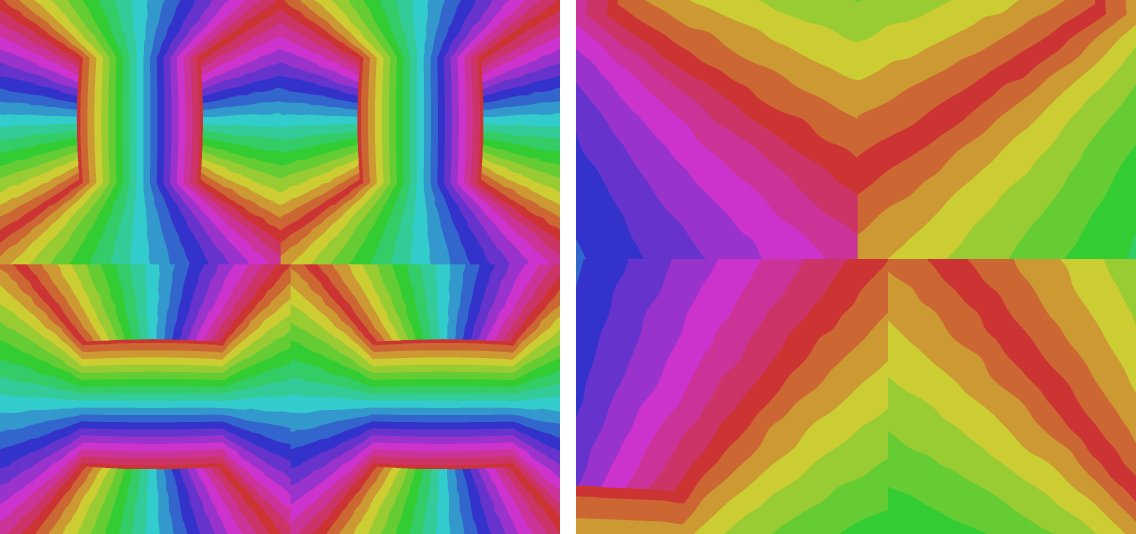
Left: the whole. Right: its middle third, enlarged.
Write a Shadertoy shader that draws this background.

```glsl
// Rainbow tunnel rooms in stepped hues: two tiles across in each of two rows.

float hash(vec2 p) {
    return fract(sin(dot(p, vec2(127.1, 311.7))) * 43758.5453);
}

float noise(vec2 p) {
    vec2 i = floor(p), f = fract(p);
    f = f * f * (3.0 - 2.0 * f);
    return mix(mix(hash(i), hash(i + vec2(1, 0)), f.x),
               mix(hash(i + vec2(0, 1)), hash(i + vec2(1, 1)), f.x), f.y);
}

// Position across the spectrum, -1 to 1, on the back wall or a side wall.
float roomSpectrum(vec2 q, vec2 halfSize, float slope) {
    float bow = q.y / halfSize.y;
    halfSize.x += 0.005 * max(0.0, 1.0 - bow * bow);
    vec2 beyond = abs(q) - halfSize;
    float rise = max(beyond.y, 0.0);

    // Side walls cross the room; the other walls carry on from the back.
    if (beyond.x > slope * rise) return q.y / (halfSize.y + beyond.x / slope);
    return q.x / (halfSize.x + slope * rise);
}

vec3 spectrumColor(float u) {
    float hue = floor(9.0 * (u + 1.0) + 0.5) / 18.0;
    vec3 rgb = clamp(abs(mod(hue * 6.0 + vec3(0, 4, 2), 6.0) - 3.0) - 1.0, 0.0, 1.0);
    return mix(vec3(0.2), vec3(0.8), rgb);
}

vec3 pattern(vec2 p) {
    bool upper = p.y > 0.505;
    float period = upper ? 0.5253 : 0.5444;
    vec2 center = upper ? vec2(0.262, 0.7745) : vec2(0.2855, 0.243);
    vec2 q = vec2(mod(p.x, period), p.y) - center;

    // Slightly ragged band edges, stronger away from the back wall.
    float ragged = 0.004 * smoothstep(0.1, 0.16, max(abs(q.x), abs(q.y)));
    q += ragged * (vec2(noise(q * 70.0), noise(q * 70.0 + 31.0)) - 0.5);

    // The lower rooms are turned a quarter.
    float u = upper ? roomSpectrum(q, vec2(0.113, 0.117), 1.47)
                    : roomSpectrum(vec2(-q.y, q.x), vec2(0.1165, 0.131), 1.24);
    return spectrumColor(u);
}

void mainImage(out vec4 fragColor, in vec2 fragCoord) {
    // Average a small grid of samples to smooth the edges.
    vec3 color = vec3(0.0);
    for (int i = 0; i < 9; i++) {
        vec2 offset = (vec2(i % 3, i / 3) - 1.0) / 3.0;
        color += pattern((fragCoord + offset) / iResolution.y);
    }
    fragColor = vec4(color / 9.0, 1.0);
}
```
